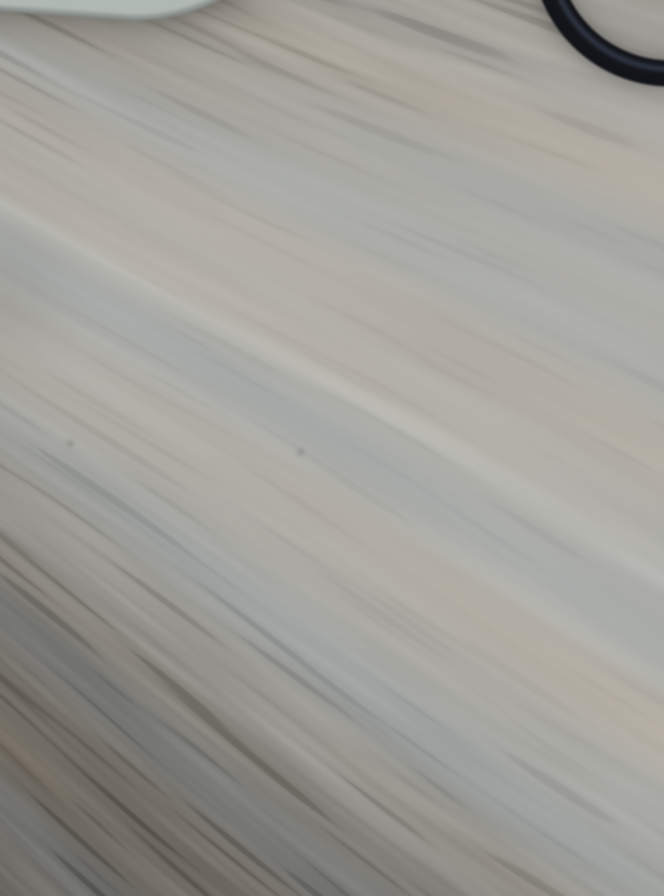
Reproduce this texture procedurally as a Shadertoy shader.

```glsl
// Pale wooden table top, softly out of focus, with grain fanning from a far point.
// Stretched cellular noise makes the fibres, layered sines the broad bands;
// a rounded pale case and a dark cable enter at the top edge.

const vec3 WOOD_LIGHT = vec3(0.680, 0.675, 0.652);
const vec3 WOOD_DARK = vec3(0.430, 0.420, 0.398);
const vec3 WARM_TINT = vec3(0.016, 0.000, -0.016);
const vec3 CASE_COLOR = vec3(0.69, 0.72, 0.70);
const vec3 CABLE_COLOR = vec3(0.075, 0.080, 0.100);
const vec3 CABLE_SHEEN = vec3(0.17, 0.19, 0.24);

const vec2 GRAIN_ORIGIN = vec2(-1.95, 1.88); // where all fibres converge
const vec2 FINE_CELL = vec2(0.130, 0.0075);  // fibre length, width
const vec2 MEDIUM_CELL = vec2(0.30, 0.020);
const vec2 BROAD_CELL = vec2(0.65, 0.060);
const float SOFT_EDGE = 0.0025;

const vec2 CASE_CENTER = vec2(0.15, 1.19);
const float CASE_RADIUS = 0.213;
const vec2 CABLE_CENTER = vec2(0.749, 1.0586);
const float CABLE_BEND = 0.1406;
const float CABLE_HALF_WIDTH = 0.0145;

vec3 hash3(vec2 p) {
    vec3 q = fract(p.xyx * vec3(0.1031, 0.1030, 0.0973));
    q += dot(q, q.yzx + 33.33);
    return fract((q.xxy + q.yzz) * q.zyx);
}

// Signed soft blobs, one jittered in each cell
float cellFibres(vec2 q) {
    vec2 cell = floor(q);
    float sum = 0.0;
    for (int j = -1; j <= 1; j++) {
        for (int i = -1; i <= 1; i++) {
            vec2 id = cell + vec2(i, j);
            vec3 h = hash3(id + 100.0);
            vec2 d = q - id - h.xy;
            float w = max(0.0, 1.0 - dot(d, d));
            sum += (2.0 * h.z - 1.0) * w * w;
        }
    }
    return sum;
}

float bump(float x, float center, float width) {
    float d = (x - center) / width;
    return exp(-d * d);
}

// Distance to the case, with its lower side tilted slightly
float caseDistance(vec2 p) {
    vec2 q = p - CASE_CENTER;
    q.y += 0.07 * min(q.x, 0.0);
    return length(vec2(max(q.x, 0.0), q.y)) - CASE_RADIUS;
}

vec3 wood(vec2 p) {
    // Fan coordinates: distance along the fibres, position across them
    vec2 ray = p - GRAIN_ORIGIN;
    float along = length(ray);
    float across = -ray.y / ray.x * 1.95 - 0.88;
    across += 0.004 * sin(along * 7.0 + across * 5.0);
    vec2 grain = vec2(along, across);

    float fine = cellFibres(grain / FINE_CELL);
    float medium = cellFibres(grain / MEDIUM_CELL + 31.0);
    float broad = cellFibres(grain / BROAD_CELL + 67.0);

    // Broad shade: dim lower left, slightly dim top
    float dim = smoothstep(0.36, 0.82, across + 0.020 * broad);
    float top = smoothstep(0.76, 1.02, p.y);
    vec3 color = mix(WOOD_LIGHT, WOOD_DARK, dim);
    color -= 0.055 * top;
    color -= 0.045 * bump(p.x, 0.0, 0.07) * bump(p.y, 0.67, 0.09);

    // Fibres are crisper at the top and lower left than in the blurred middle
    float focus = 0.25 + 0.75 * max(top, smoothstep(0.36, 0.60, across));
    color += 0.030 * fine * focus + 0.024 * medium * (0.3 + 0.7 * focus);
    color += 0.010 * broad;
    color -= 0.050 * focus * smoothstep(0.45, 0.95, -fine);

    // Long light veins
    float vein = 0.040 * bump(across, 0.224, 0.012);
    vein += 0.016 * bump(across, 0.311, 0.010);
    vein += 0.022 * bump(across, 0.057, 0.009) * smoothstep(2.7, 2.1, along);
    color += vein * (0.85 + 0.3 * medium) * vec3(0.85, 1.0, 1.05);

    // Warm and cool drift
    float drift = sin(across * 29.0 + along * 1.3) + 0.6 * sin(across * 61.0 - along * 2.1);
    color += WARM_TINT * (0.5 * drift + 0.5 * top + 0.4 * broad);

    // Two small blurred specks
    for (int k = 0; k < 2; k++) {
        vec2 speck = vec2(0.079 + 0.257 * float(k), 0.505 - 0.010 * float(k));
        color -= 0.075 * exp(-dot(p - speck, p - speck) / 0.00002);
    }
    return color;
}

void mainImage(out vec4 fragColor, in vec2 fragCoord) {
    vec2 p = fragCoord / iResolution.y;
    p.x += 0.5 * (380.0 / 512.0 - iResolution.x / iResolution.y);
    vec3 color = wood(p);

    // Pale case and its contact shadow
    float body = caseDistance(p);
    color *= 1.0 - 0.24 * exp(-max(body, 0.0) / 0.022);
    vec3 caseShade = CASE_COLOR * (1.0 - 0.25 * smoothstep(-0.010, 0.0, body));
    color = mix(color, caseShade, smoothstep(SOFT_EDGE, -SOFT_EDGE, body));

    // Bent cable with a narrow sheen
    float offset = length(p - CABLE_CENTER) - CABLE_BEND;
    float cable = abs(offset) - CABLE_HALF_WIDTH;
    color *= 1.0 - 0.22 * exp(-max(cable, 0.0) / 0.010);
    vec3 cableShade = mix(CABLE_COLOR, CABLE_SHEEN, bump(offset, -0.005, 0.004));
    color = mix(color, cableShade, smoothstep(SOFT_EDGE, -SOFT_EDGE, cable));

    fragColor = vec4(clamp(color, 0.0, 1.0), 1.0);
}
```
